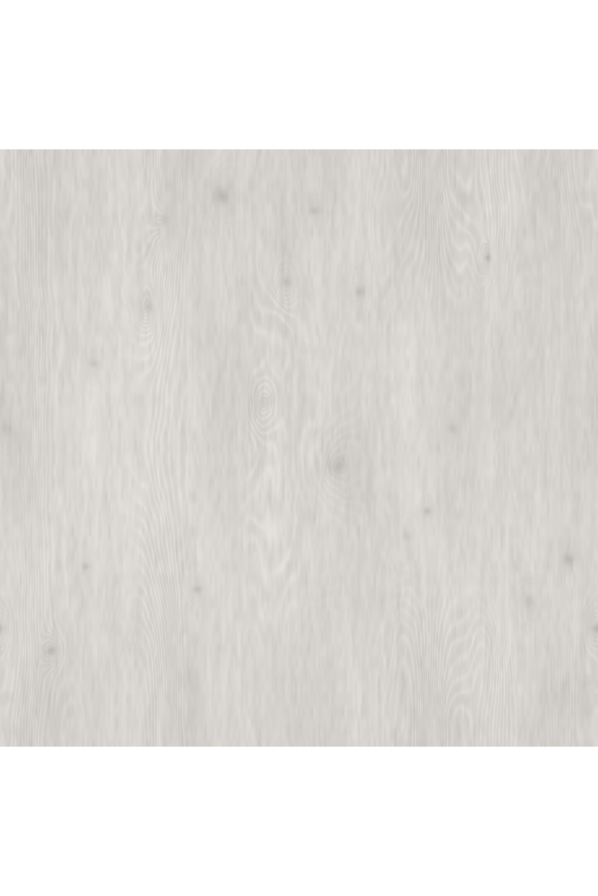
This texture is drawn by a Shadertoy shader. Its source:

```glsl
// Pale grey oak board between plain white bands, repeating in both directions.
// Growth rings are contour lines of a tall stretched noise, bent around knots;
// thin wrapping noises add fibres, pores and slow changes of tone.

float hash(ivec2 cell) {
    uvec2 q = uvec2(cell) * uvec2(1597334673u, 3812015801u);
    uint n = (q.x ^ q.y) * 1597334673u;
    n = (n ^ (n >> 15)) * 2246822519u;
    n ^= n >> 13;
    return float(n >> 8) / 16777216.0;
}

// Value noise that wraps after a whole number of cells
float noise(vec2 p, ivec2 cells, int seed) {
    p *= vec2(cells);
    ivec2 a = ivec2(mod(floor(p), vec2(cells)));
    ivec2 b = (a + 1) % cells;
    vec2 f = fract(p);
    f = f * f * f * (f * (f * 6.0 - 15.0) + 10.0);
    ivec2 s = ivec2(seed * 613, seed * 271);
    return mix(mix(hash(a + s), hash(ivec2(b.x, a.y) + s), f.x),
               mix(hash(ivec2(a.x, b.y) + s), hash(b + s), f.x), f.y);
}

// x: darkening, y: bend of the ring field
vec2 knots(vec2 p) {
    vec2 sum = vec2(0.0);
    for (int i = 0; i < 20; i++) {
        vec2 centre = vec2((float(i) + hash(ivec2(i, 901))) / 20.0,
                           0.06 + 0.88 * hash(ivec2(i, 902)));
        float size = hash(ivec2(i, 903));
        float radius = mix(0.005, 0.017, size * size);
        vec2 d = p - centre;
        d.x = fract(d.x + 0.5) - 0.5;
        d += 0.5 * radius * (vec2(noise(p, ivec2(50, 40), 21),
                                  noise(p, ivec2(50, 40), 22)) - 0.5);
        float core = exp(-dot(d, d) / (radius * radius));
        vec2 h = d / (radius * vec2(2.2, 4.2));
        float halo = exp(-dot(h, h));
        float depth = mix(0.4, 1.0, hash(ivec2(i, 904)));
        sum += vec2(depth * (0.085 * core + 0.028 * halo), 5.0 * halo + 1.5 * core);
    }
    return sum;
}

void mainImage(out vec4 fragColor, in vec2 fragCoord) {
    vec2 uv = fragCoord / iResolution.xy;
    vec2 p = vec2(uv.x, (uv.y - 1.0 / 6.0) * 1.5);
    vec2 knot = knots(p);

    // Growth rings, faded where they crowd below the pixel size
    float field = 20.0 * noise(p, ivec2(9, 2), 1) + 3.5 * noise(p, ivec2(22, 6), 2)
                + 0.7 * noise(p, ivec2(60, 18), 3) + knot.y;
    float ring = cos(6.28319 * field + 0.6 * sin(6.28319 * field));
    ring *= 1.0 - smoothstep(0.3, 0.7, fwidth(field));
    float figure = smoothstep(0.4, 0.75, noise(p, ivec2(11, 2), 4));

    // Slow tone, vertical fibres and short dark pores
    float tone = 0.034 * (noise(p, ivec2(13, 2), 5) - 0.5)
               + 0.024 * (noise(p, ivec2(5, 3), 6) - 0.5)
               + 0.018 * (noise(p, ivec2(44, 4), 7) - 0.5);
    float fibre = 0.026 * (noise(p, ivec2(120, 12), 8) - 0.5)
                + 0.030 * (noise(p, ivec2(230, 50), 9) - 0.5);
    float pore = smoothstep(0.66, 0.95, noise(p, ivec2(180, 36), 10));

    float shade = tone + fibre + ring * mix(0.003, 0.015, figure)
                - 0.016 * pore - knot.x;
    vec3 wood = vec3(0.845, 0.832, 0.818) + shade * vec3(1.0, 1.03, 1.04);

    // White bands above and below, with a one-pixel soft edge
    float board = clamp((1.0 / 3.0 - abs(uv.y - 0.5)) * iResolution.y + 0.5, 0.0, 1.0);
    fragColor = vec4(mix(vec3(1.0), wood, board), 1.0);
}
```
